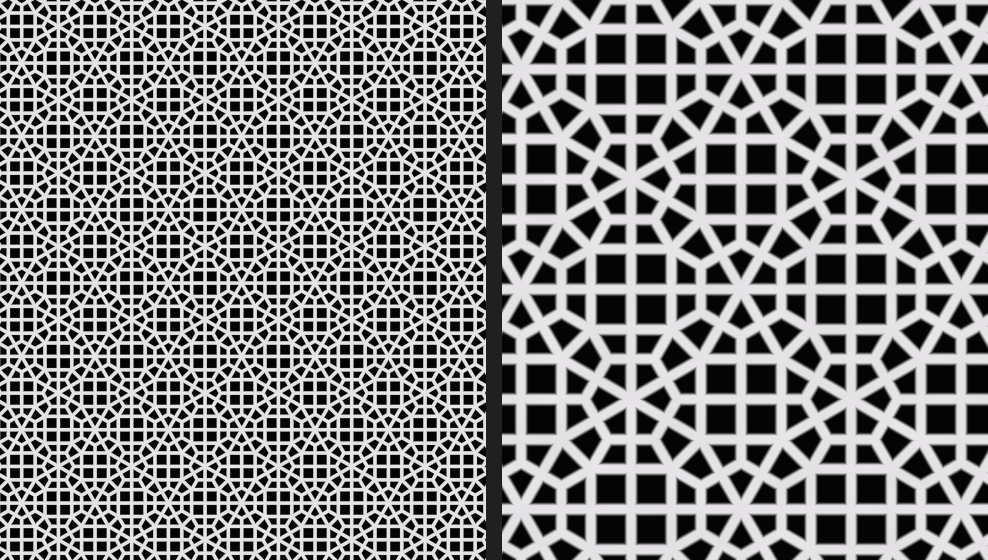
Left: the whole. Right: its middle third, enlarged.
This pattern is drawn by a Shadertoy shader. Its source:

```glsl
// Pale pierced lattice of six-rayed stars, hexagon rings and quartered squares on black.
#define CELLS 6.627                  // repeats across the canvas width
#define ORIGIN vec2(0.796, 0.776)    // a lattice crossing, in cells
#define LINE_WIDTH 0.050             // bar width, in cells
#define SOFTNESS 0.010               // half width of the bar edge, in cells
#define NODE 0.18301                 // square half side and hexagon inradius
#define WEAR 0.025                   // tonal variation of the bars
#define BAR_COLOR vec3(0.900, 0.890, 0.900)
#define HOLE_COLOR vec3(0.016, 0.016, 0.018)

float segmentDistance(vec2 p, vec2 a, vec2 b) {
    vec2 ab = b - a;
    return length(p - a - ab * clamp(dot(p - a, ab) / dot(ab, ab), 0.0, 1.0));
}

float hexagonDistance(vec2 p, float inradius) {
    p = abs(p);
    return abs(max(p.x, dot(p, vec2(0.5, 0.8660))) - inradius);
}

vec2 hashGradient(vec2 cell) {
    float h = fract(sin(dot(cell, vec2(127.1, 311.7))) * 4375.85);
    return vec2(cos(6.2832 * h), sin(6.2832 * h));
}

float gradientNoise(vec2 p) {
    vec2 i = floor(p), f = fract(p);
    vec2 u = f * f * f * (f * (f * 6.0 - 15.0) + 10.0);
    vec2 e = vec2(1.0, 0.0);
    float low = mix(dot(hashGradient(i), f),
                    dot(hashGradient(i + e.xy), f - e.xy), u.x);
    float high = mix(dot(hashGradient(i + e.yx), f - e.yx),
                     dot(hashGradient(i + e.xx), f - e.xx), u.x);
    return mix(low, high, u.y);
}

float latticeDistance(vec2 p) {
    // Fold each cell into one eighth: corner, star, centre
    p = abs(p - round(p));
    if (p.y > p.x) p = p.yx;

    vec2 star = vec2(0.5, 0.0);
    vec2 cornerNode = vec2(NODE);
    vec2 centreNode = vec2(0.5 - NODE);
    float tip = NODE * 1.1547;

    // Long bars, star rays and the hexagon ring
    float d = p.y;
    d = min(d, segmentDistance(p, star, centreNode));
    d = min(d, hexagonDistance(p - star, NODE));

    // Spokes leaving the hexagon tips
    d = min(d, segmentDistance(p, star + vec2(0.0, tip), vec2(0.5)));
    d = min(d, segmentDistance(p, star + tip * vec2(-0.8660, 0.5), cornerNode));

    // Square sides and the link between squares
    d = min(d, segmentDistance(p, cornerNode, vec2(NODE, 0.0)));
    d = min(d, segmentDistance(p, centreNode, vec2(0.5, 0.5 - NODE)));
    return min(d, segmentDistance(p, cornerNode, centreNode));
}

void mainImage(out vec4 fragColor, in vec2 fragCoord) {
    float pixel = CELLS / iResolution.x;
    vec2 p = fragCoord * pixel - ORIGIN;

    float edge = max(SOFTNESS, 0.6 * pixel);
    float d = latticeDistance(p) - 0.5 * LINE_WIDTH;
    float bar = 1.0 - smoothstep(-edge, edge, d);

    // Faint uneven tone along the bars
    vec3 barColor = BAR_COLOR * (1.0 + WEAR * gradientNoise(p * 4.0));
    fragColor = vec4(mix(HOLE_COLOR, barColor, bar), 1.0);
}
```
